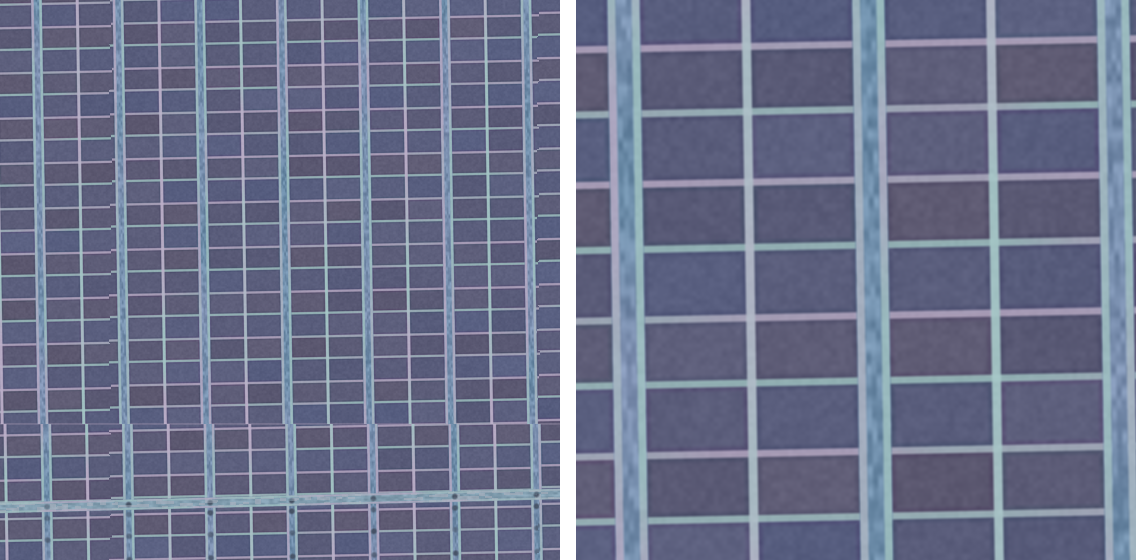
Left: the whole. Right: its middle third, enlarged.
Give the GLSL for this pattern, as a Shadertoy shader.

```glsl
// Draws a slightly skewed grid of slate-blue cells split by pale rails, blue channels and one cross street.

const float COLUMN_PITCH = 0.1457;  // channel to channel, two cells wide
const float ROW_PITCH = 0.0404;
const vec3 PLUM = vec3(0.368, 0.352, 0.445);
const vec3 SLATE = vec3(0.345, 0.374, 0.508);
const vec3 LILAC = vec3(0.715, 0.665, 0.765);
const vec3 MINT = vec3(0.625, 0.755, 0.755);
const vec3 CHANNEL = vec3(0.455, 0.555, 0.675);

float hash(vec2 p) {
    vec3 q = fract(p.xyx * 0.1031);
    q += dot(q, q.yzx + 33.33);
    return fract((q.x + q.y) * q.z);
}

float noise(vec2 p) {
    vec2 i = floor(p), f = fract(p);
    f = f * f * (3.0 - 2.0 * f);
    return mix(mix(hash(i), hash(i + vec2(1, 0)), f.x),
               mix(hash(i + vec2(0, 1)), hash(i + vec2(1, 1)), f.x), f.y);
}

// Coverage of a soft strip centred on zero
float strip(float d, float halfWidth, float soft) {
    return 1.0 - smoothstep(halfWidth - soft, halfWidth + soft, abs(d));
}

// Pale metal whose hue drifts from lilac to mint
vec3 metal(float hue) {
    return mix(LILAC, MINT, smoothstep(0.15, 0.85, hue));
}

vec3 cellColor(vec2 cell, vec2 p) {
    float evenRow = 1.0 - mod(cell.y, 2.0);
    float blue = 0.12 + 0.48 * evenRow + 0.5 * (hash(cell + 71.0) - 0.35) + 0.15 * p.x;
    vec3 color = mix(PLUM, SLATE, clamp(blue, 0.0, 1.0));
    color += 0.03 * (hash(cell + 19.0) - 0.5);
    return color + 0.03 * (noise(p * 230.0) - 0.5);
}

// Blue channel with specks, held between two pale rails
vec3 channelColor(float d, float along, float id, float soft) {
    float speck = noise(vec2(d * 330.0 + id * 17.0, along * 150.0));
    vec3 color = CHANNEL + vec3(0.07, 0.01, 0.03) * (noise(vec2(id * 7.0, along * 9.0)) - 0.5);
    color += 0.16 * (speck - 0.5);
    float side = d < 0.0 ? 0.0 : 1.0;
    float hue = noise(vec2(id * 5.0 + side * 2.0, along * 7.0)) + 0.3 * (side - 0.5);
    float rail = strip(abs(d) - 0.0073, 0.0024, soft);
    return mix(color, metal(hue), 0.85 * rail);
}

vec3 streetColor(float d, vec2 p, float soft) {
    float blocks = hash(floor(vec2(p.x * 90.0, d * 220.0)));
    vec3 color = vec3(0.51, 0.62, 0.69) + 0.13 * (noise(p * vec2(130.0, 260.0)) - 0.5);
    color = mix(color, vec3(0.69, 0.70, 0.75), 0.5 * step(0.72, blocks));
    return mix(color, metal(noise(p * 22.0)), 0.7 * strip(abs(d) - 0.0075, 0.0018, soft));
}

void mainImage(out vec4 fragColor, in vec2 fragCoord) {
    float size = min(iResolution.x, iResolution.y);
    vec2 p = vec2(fragCoord.x, iResolution.y - fragCoord.y) / size;  // y runs down
    float soft = max(0.0012, 0.8 / size);

    // Skew and small stitching offsets
    float lower = step(0.757, p.y);
    float street = p.y - 0.907 + 0.025 * p.x;
    float ragged = 0.006 * (hash(vec2(floor(p.y * 75.0), 3.0)) - 0.5);
    float stitch = step(0.961, p.x + ragged) - 1.0 + step(0.197, p.x + ragged);
    float gridX = (p.x - 0.065 - 0.0155 * p.y - 0.005 * lower) / COLUMN_PITCH;
    float gridY = (p.y + 0.02 * p.x - 0.4085 + 0.004 * stitch + 0.012 * step(0.0, street)) / ROW_PITCH;

    // Nearest channel, divider and row line; odd lines sit a little low
    float channelId = round(gridX);
    float channelD = (gridX - channelId) * COLUMN_PITCH;
    float dividerD = (fract(gridX) - 0.5) * COLUMN_PITCH;
    float lineId = round(gridY);
    float lineD = (gridY - lineId - 0.04 * mod(lineId, 2.0)) * ROW_PITCH;
    vec2 cell = vec2(floor(gridX * 2.0), lineId - step(lineD, 0.0));

    // Cells with a dark, faintly magenta rim
    vec3 color = cellColor(cell, p);
    float rim = strip(lineD, 0.0043, 0.0018);
    rim = max(rim, strip(dividerD, 0.0050, 0.0018));
    rim = max(rim, strip(channelD, 0.0120, 0.0018));
    color -= rim * mix(vec3(0.02, 0.06, 0.03), vec3(0.06, 0.03, 0.04), hash(cell + 5.0));

    // Row lines, then the thin dividers
    float lineHue = 0.65 - 0.45 * mod(lineId, 2.0) + 0.7 * (noise(vec2(gridX * 1.5, lineId * 3.0)) - 0.5);
    color = mix(color, metal(lineHue) - 0.02, 0.88 * strip(lineD, 0.0021, soft));
    color = mix(color, LILAC - 0.08, 0.45 * strip(p.y - 0.757, 0.0014, soft));
    float dividerHue = noise(vec2(floor(gridX) * 3.0 + 40.0, p.y * 8.0));
    color = mix(color, metal(dividerHue) + 0.02, 0.95 * strip(dividerD, 0.0027, soft));

    // Channels and the cross street
    color = mix(color, channelColor(channelD, p.y, channelId, soft), strip(channelD, 0.0098, soft));
    color = mix(color, streetColor(street, p, soft), strip(street, 0.0095, soft));

    // Dark studs where channels meet the street and the rows below it
    float studY = street > 0.012 ? lineD : street;
    float stud = strip(length(vec2(channelD, studY)), 0.0048, 0.0025) * step(-0.01, street);
    color = mix(color, vec3(0.25, 0.29, 0.36), stud * (0.45 + 0.45 * hash(vec2(channelId, lineId) + 9.0)));

    color += 0.02 * (noise(p * 384.0) - 0.5);
    fragColor = vec4(color, 1.0);
}
```
